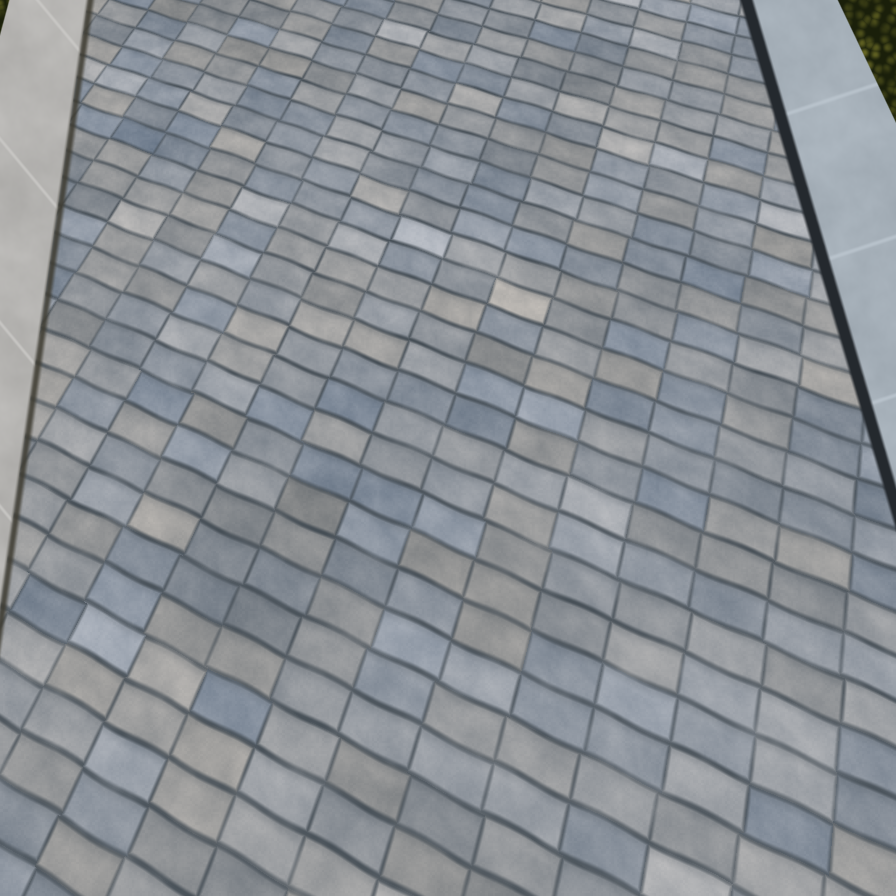
This texture is drawn by a WebGL 1 fragment shader. Its source:

```glsl
precision highp float;
// Weathered slate-grey brick paving seen in perspective between two stone curbs.

uniform vec2 u_resolution;

const vec3 SLATE = vec3(0.43, 0.465, 0.505);
const vec3 PALE = vec3(0.71, 0.715, 0.725);
const vec3 JOINT = vec3(0.27, 0.305, 0.335);
const vec3 WARM_STONE = vec3(0.71, 0.705, 0.695);
const vec3 COOL_STONE = vec3(0.65, 0.69, 0.725);
const vec3 GUTTER = vec3(0.14, 0.16, 0.18);
const vec3 LEAF_DARK = vec3(0.10, 0.12, 0.04);
const vec3 LEAF_LIGHT = vec3(0.42, 0.42, 0.15);

// Vanishing points of the brick columns and rows; y points up.
const vec2 COLUMN_VP = vec2(1.107, 2.302);
const vec2 ROW_VP = vec2(-3.02, 1.977);
const vec2 BRICK_DENSITY = vec2(22.1, 20.5);

float hash(vec2 p) {
  return fract(sin(dot(p, vec2(127.1, 311.7))) * 43758.545);
}

// Distance to the nearest scattered point.
float cellular(vec2 p) {
  vec2 cell = floor(p);
  float nearest = 2.0;
  for (int j = -1; j <= 1; j++) {
    for (int i = -1; i <= 1; i++) {
      vec2 c = cell + vec2(float(i), float(j));
      vec2 point = c + vec2(hash(c), hash(c + 37.3));
      nearest = min(nearest, distance(p, point));
    }
  }
  return nearest;
}

// Layered, rotated sines; roughly -1 to 1.
float clouds(vec2 p) {
  float sum = 0.0;
  float amp = 0.5;
  for (int i = 0; i < 4; i++) {
    sum += amp * sin(p.x + 1.7 * sin(p.y)) * cos(p.y + 1.3 * sin(p.x * 0.7));
    p = mat2(1.5, 1.1, -1.1, 1.5) * p + 2.3;
    amp *= 0.6;
  }
  return sum;
}

// Soft line of the given half width around d = 0.
float stroke(float d, float halfWidth, float blur) {
  return 1.0 - smoothstep(halfWidth - blur, halfWidth + blur, abs(d));
}

// Signed offset from the nearest integer.
float toInteger(float x) {
  return fract(x + 0.5) - 0.5;
}

// Canvas position to brick coordinates; depth is the distance below the horizon.
vec2 toBricks(vec2 p, float depth) {
  vec2 offset = p.xx - vec2(COLUMN_VP.x, ROW_VP.x);
  return BRICK_DENSITY * offset / depth + vec2(0.8, 0.3);
}

vec3 paving(vec2 p, float px) {
  float slope = (COLUMN_VP.y - ROW_VP.y) / (COLUMN_VP.x - ROW_VP.x);
  float depth = COLUMN_VP.y + slope * (p.x - COLUMN_VP.x) - p.y;
  vec2 uv = toBricks(p, depth);
  vec2 blur = BRICK_DENSITY * vec2(1.0, (p.x - ROW_VP.x) / depth) / depth * px;

  // Slight unevenness of laying.
  uv.x += 0.07 * (hash(vec2(floor(uv.y), 5.0)) - 0.5);
  uv.y += 0.08 * (hash(vec2(floor(uv.x), 9.0)) - 0.5) + 0.025 * sin(uv.x * 5.0 + uv.y);
  vec2 id = floor(uv);
  float seed = hash(id);

  // Tone per brick, broad patches, then stains and grain inside each brick.
  float tone = 0.49 + 0.38 * (seed - 0.5) + 0.22 * clouds(uv * vec2(0.55, 0.24) + 1.0);
  tone += 0.12 * smoothstep(0.45, 1.0, p.x) * smoothstep(0.4, 0.0, p.y);
  tone += 0.28 * step(0.88, hash(id + 71.0));
  tone += 0.19 * clouds(uv * vec2(3.2, 2.1) + seed * 9.0);
  tone += 0.14 * (0.5 - cellular(uv * vec2(2.3, 1.4) + seed * 5.0));
  tone += 0.07 * (hash(floor(p * 340.0)) - 0.5);
  vec3 color = mix(SLATE, PALE, clamp(tone, -0.15, 1.15));
  color += (hash(id + 19.0) - 0.5) * vec2(0.055, -0.045).xxy * vec3(1.0, 0.25, 1.0);

  // Deep row joints with a soft shaded side, thin column joints.
  vec2 d = vec2(toInteger(uv.x), toInteger(uv.y));
  float wear = 0.75 + 0.3 * clouds(uv * vec2(1.9, 1.2));
  float shade = smoothstep(0.72, 1.0, fract(uv.y)) * 0.22;
  float rowJoint = stroke(d.y, 0.065, 0.035 + blur.y) * clamp(wear, 0.45, 1.0);
  float columnJoint = stroke(d.x, 0.024, 0.014 + blur.x) * clamp(wear - 0.1, 0.3, 0.85);
  return mix(color, JOINT, max(max(rowJoint, columnJoint), shade));
}

// Smooth stone slab with pale joints where "along" is a whole number.
vec3 curb(vec3 stone, vec2 p, float along, float px) {
  vec3 color = stone + 0.035 * clouds(p * 19.0) + 0.015 * clouds(p * 70.0);
  return mix(color, stone + 0.09, 0.75 * stroke(toInteger(along), 0.012, 0.006 + 5.0 * px));
}

vec3 foliage(vec2 p) {
  float leaf = 1.0 - cellular(p * 85.0);
  float light = smoothstep(0.35, 0.95, leaf) * (0.55 + 0.45 * clouds(p * 60.0));
  return mix(LEAF_DARK, LEAF_LIGHT, clamp(light, 0.0, 1.0));
}

void main() {
  vec2 p = gl_FragCoord.xy / u_resolution;
  float px = 1.0 / min(u_resolution.x, u_resolution.y);
  float drop = 1.0 - p.y;
  vec3 color = paving(p, px);

  // Left curb with its narrow dark seam.
  float left = 0.098 - 0.144 * drop - p.x;
  vec3 warm = curb(WARM_STONE, p, (p.y + 1.2 * p.x - 0.64) / 0.205, px);
  color = mix(color, warm, smoothstep(-px, px, left));
  color = mix(color, vec3(0.24, 0.23, 0.19), 0.85 * stroke(left + 0.003, 0.0035, 0.002 + px));

  // Right curb with its wide dark gutter.
  float right = p.x - 0.827 - 0.295 * drop;
  vec3 cool = curb(COOL_STONE, p, (p.y - 0.33 * p.x - 0.229) / 0.177, px);
  color = mix(color, cool, smoothstep(-px, px, right - 0.012));
  color = mix(color, GUTTER, stroke(right - 0.006, 0.007, 0.0015 + px));

  // Planting beyond both curbs.
  float planted = max(p.x - 0.935 - 0.475 * drop, 0.0104 - 0.267 * drop - p.x);
  color = mix(color, foliage(p), smoothstep(-px, px, planted));
  gl_FragColor = vec4(color, 1.0);
}
```
